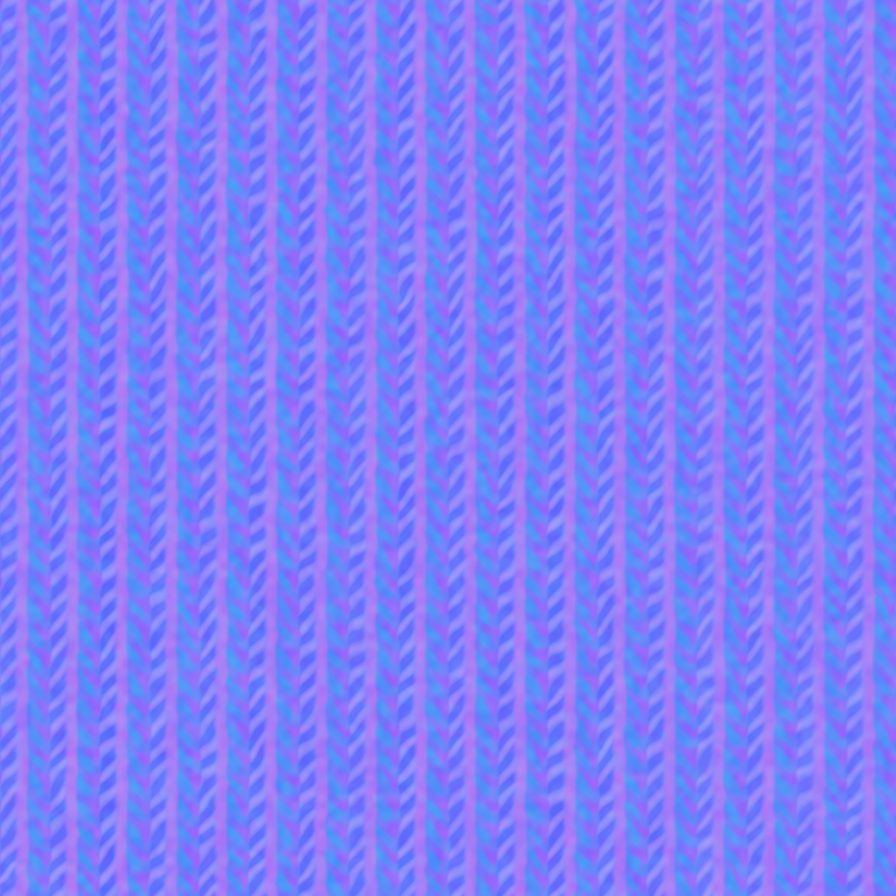
This texture map is drawn by a WebGL 2 fragment shader. Its source:

```glsl
#version 300 es
precision highp float;
// Tangent-space normal map of a ribbed knit: 18 columns of 36 V-shaped stitches.
// Each column blends a left slope, a central groove, a right slope and a pink ridge,
// then slanted strands and wrapping noise modulate those colours.

uniform vec2 u_resolution;
out vec4 fragColor;

float hash(vec2 p) {
  vec3 q = fract(vec3(p.xyx) * 0.1031);
  q += dot(q, q.yzx + 33.33);
  return fract((q.x + q.y) * q.z);
}

// Value noise whose lattice wraps after "period" cells.
float wrapNoise(vec2 uv, vec2 period) {
  vec2 p = uv * period;
  vec2 i = floor(p);
  vec2 f = fract(p);
  f = f * f * (3.0 - 2.0 * f);
  vec2 a = mod(i, period);
  vec2 b = mod(i + 1.0, period);
  return mix(mix(hash(a), hash(vec2(b.x, a.y)), f.x),
             mix(hash(vec2(a.x, b.y)), hash(b), f.x), f.y);
}

// Soft band from lo to hi with edges of width soft.
float band(float x, float lo, float hi, float soft) {
  return smoothstep(lo - soft, lo + soft, x) * (1.0 - smoothstep(hi - soft, hi + soft, x));
}

void main() {
  vec2 uv = gl_FragCoord.xy / u_resolution;

  // Column coordinate: ridges lie at u = 0 and u = 1.
  float wobble = wrapNoise(uv, vec2(36.0, 72.0)) - 0.5;
  float x = uv.x * 18.0 - 0.47 + 0.06 * wobble;
  float u = fract(x);
  float column = mod(floor(x), 18.0);
  float columnVar = hash(vec2(column, 7.0));

  // Strands slant down towards the groove from both sides.
  float groove = 0.47;
  float row = uv.y * 36.0 - 2.0 * abs(u - groove);
  row += 0.35 * (wrapNoise(uv, vec2(54.0, 36.0)) - 0.5);
  float strand = 0.5 + 0.5 * cos(6.2831853 * row);
  float strandEdge = smoothstep(0.25, 0.8, strand);
  float stitchVar = wrapNoise(uv, vec2(36.0, 54.0));

  // Left slope: cyan strands over blue, broken by violet strokes near the groove.
  vec3 left = mix(vec3(0.44, 0.50, 0.98), vec3(0.30, 0.59, 0.97),
                  strandEdge * (0.65 + 0.35 * stitchVar));
  float stroke = (1.0 - smoothstep(0.1, 0.6, strand)) * smoothstep(0.16, 0.36, u);
  left = mix(left, vec3(0.56, 0.41, 0.98), 0.8 * stroke);

  // Right slope: deep blue hollows between pale strands.
  vec3 right = mix(vec3(0.52, 0.53, 0.99), vec3(0.36, 0.42, 0.99),
                   strandEdge * mix(0.55, 1.0, columnVar));
  float glint = 1.0 - smoothstep(0.0, 0.3, strand);
  right = mix(right, vec3(0.62, 0.57, 0.98), glint * (0.5 + 0.5 * stitchVar));

  vec3 color = mix(left, right, smoothstep(0.48, 0.59, u));

  // Violet groove, brightest where strands part.
  float grooveMask = band(u, 0.38, 0.52, 0.07);
  vec3 grooveColor = mix(vec3(0.61, 0.42, 0.98), vec3(0.49, 0.49, 0.98), strandEdge);
  color = mix(color, grooveColor, grooveMask * mix(0.65, 0.95, columnVar));

  // Pink ridge between columns, with a paler left shoulder.
  float d = abs(u - step(0.5, u));
  color = mix(color, vec3(0.61, 0.51, 0.98), 0.85 * smoothstep(0.79, 0.91, u));
  float ridge = 1.0 - smoothstep(0.04, 0.14, d);
  vec3 ridgeColor = mix(vec3(0.65, 0.49, 0.97), vec3(0.72, 0.50, 0.94), stitchVar * columnVar);
  color = mix(color, ridgeColor, 0.92 * ridge);

  // Fine fibre variation in the red and green slopes.
  float grainX = wrapNoise(uv, vec2(128.0)) - 0.5;
  float grainY = wrapNoise(uv + vec2(0.37, 0.61), vec2(100.0)) - 0.5;
  color.rg += vec2(0.08, 0.09) * vec2(grainX, grainY);

  fragColor = vec4(clamp(color, 0.0, 1.0), 1.0);
}
```
